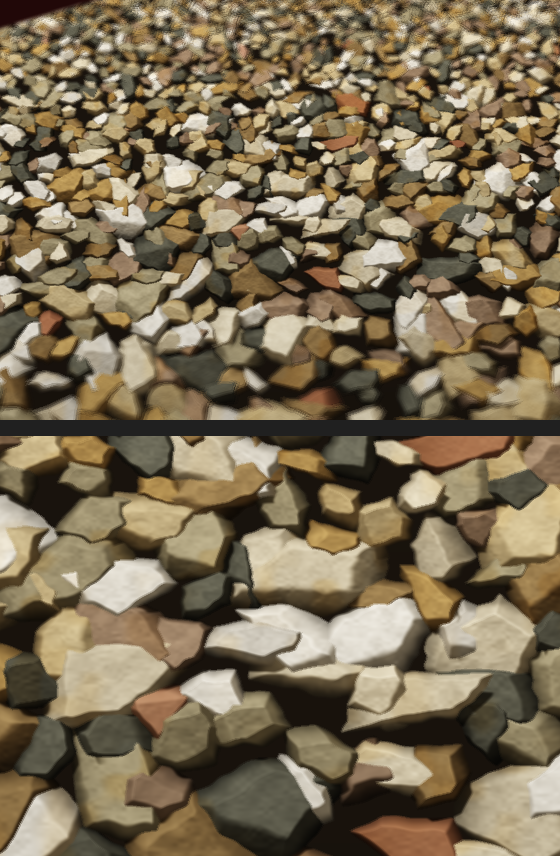
Top: the whole. Bottom: its middle third, enlarged.
Give the GLSL for this texture, as a WebGL 2 fragment shader.

```glsl
#version 300 es
precision highp float;
// Sunlit bed of mixed angular gravel receding into the distance, with shallow focus.

#define HORIZON 1.25      // height at which the bed would vanish
#define CELL 0.068        // stone spacing per unit below the horizon
#define SQUASH 0.80       // vertical foreshortening
#define SIDES 6           // side facets per stone
#define BEVEL 0.12        // softness of the facet edges
#define SAMPLES 6         // edge smoothing and lens samples
#define LENS_BLUR 0.0075  // blur radius far from the focus band
#define FOCUS_Y 0.50
#define AMBIENT 0.25
#define SUNLIGHT 1.12
#define SHADOW_REACH 0.42
#define FILM_GAIN 1.62    // strength of the highlight shoulder

uniform vec2 u_resolution;
out vec4 fragColor;

const vec3 SUN = vec3(-0.26, 0.60, 0.75);
const float REACH_SQ = 2.2;  // squared radius that bounds any stone
const mat2 SIXTH_TURN = mat2(0.5, 0.866, -0.866, 0.5);
const vec3 MINERALS[8] = vec3[8](
    vec3(0.97, 0.93, 0.84), vec3(0.87, 0.78, 0.60), vec3(0.72, 0.60, 0.39), vec3(0.60, 0.43, 0.21),
    vec3(0.50, 0.45, 0.32), vec3(0.43, 0.32, 0.18), vec3(0.23, 0.23, 0.19), vec3(0.47, 0.36, 0.27));

vec3 hash3(vec2 p) {
    vec3 h = fract(p.xyx * vec3(0.1031, 0.1030, 0.0973));
    h += dot(h, h.yxz + 33.33);
    return fract((h.xxy + h.yzz) * h.zyx);
}

float noise(vec2 p) {
    vec2 i = floor(p), f = fract(p);
    f = f * f * (3.0 - 2.0 * f);
    return mix(mix(hash3(i).x, hash3(i + vec2(1, 0)).x, f.x),
               mix(hash3(i + vec2(0, 1)).x, hash3(i + vec2(1, 1)).x, f.x), f.y);
}

float fbm(vec2 p) {
    return 0.62 * noise(p) + 0.38 * noise(p * 2.7 + 7.1);
}

// Height (x) and slope (yz) of a stone: a soft minimum of tilted facets.
// Stops early once the height falls below the given level.
vec3 stone(vec2 q, vec2 id, float level) {
    if (dot(q, q) > REACH_SQ) return vec3(-9, 0, 0);
    vec3 s = hash3(id + 51.0);
    float turn = (s.x - 0.5) * 2.9;
    mat2 spin = mat2(cos(turn), sin(turn), -sin(turn), cos(turn));
    vec2 size = mix(0.48, 1.12, s.y * s.y) * vec2(1.0 + 0.45 * s.z, 1.0 - 0.3 * s.z);
    vec2 l = spin * q / size;
    vec2 slope = (s.zx - 0.5) * 0.8;
    float height = 0.45 + dot(slope, l);
    vec2 spoke = vec2(1, 0);
    for (int i = 0; i < SIDES; i++) {
        if (height < level) break;
        vec3 h = hash3(id + 13.7 * float(i) + 5.0);
        vec2 dir = normalize(spoke + 0.9 * (h.x - 0.5) * vec2(-spoke.y, spoke.x));
        float steep = 1.0 + 3.6 * h.z;
        float z = (0.6 + 0.35 * h.y - dot(dir, l)) * steep;
        float keep = clamp(0.5 + 0.5 * (z - height) / BEVEL, 0.0, 1.0);
        height = mix(z, height, keep) - BEVEL * keep * (1.0 - keep);
        slope = mix(-dir * steep, slope, keep);
        spoke = SIXTH_TURN * spoke;
    }
    return vec3(height, (slope / size) * spin);
}

vec3 gravel(vec2 p) {
    // Roughen the outlines a little.
    vec2 rough = p / (CELL * (HORIZON - p.y)) * 4.0;
    p += (vec2(noise(rough), noise(rough + 31.0)) - 0.5) * 0.075 * CELL * (HORIZON - p.y);

    float row = floor(-log(HORIZON - p.y) / (CELL * SQUASH));
    float top = -0.12, occluder = -0.1;
    vec2 slope = vec2(0), local = vec2(0), winner = vec2(-999);

    // Keep the highest stone here, and the highest one toward the sun.
    for (int j = -2; j <= 2; j++) {
        float r = row + float(j);
        float scale = CELL * exp(-(r + 0.5) * CELL * SQUASH);
        float column = floor(p.x / scale);
        for (int i = -2; i <= 2; i++) {
            vec2 id = vec2(column + float(i), r);
            vec3 h = hash3(id + 200.0);
            vec2 spot = id + 0.5 + 0.9 * (h.xy - 0.5);
            vec2 center = vec2(spot.x * scale, HORIZON - exp(-spot.y * CELL * SQUASH));
            vec2 q = (p - center) / (scale * vec2(1.0, SQUASH));
            float base = 0.5 * h.z;
            vec3 s = stone(q, id, top - base);
            if (base + s.x > top) {
                top = base + s.x;
                slope = s.yz; local = q; winner = id;
            }
            occluder = max(occluder, base + stone(q + SUN.xy * SHADOW_REACH, id, occluder - base).x);
        }
    }
    if (winner.x < -900.0) return vec3(0.06, 0.045, 0.03);

    // Mineral colour, mottling and faint rusty stains.
    vec3 kind = hash3(winner + 400.0);
    vec2 grainAt = local * 5.0 + kind.xy * 40.0;
    float grain = fbm(grainAt);
    vec3 albedo = MINERALS[int(kind.x * 7.999)] * (0.86 + 0.28 * kind.y);
    albedo *= 0.82 + 0.36 * grain;
    float stain = smoothstep(0.5, 0.8, noise(grainAt * 0.4 + 9.0)) * kind.z;
    albedo = mix(albedo, albedo * vec3(0.95, 0.80, 0.55), 0.6 * stain);
    albedo = mix(albedo, vec3(0.52, 0.25, 0.15), step(0.99, kind.y) * 0.8);

    // Sun, cast shadow and darkened crevices.
    vec2 bump = vec2(fbm(grainAt + vec2(0.2, 0)), fbm(grainAt + vec2(0, 0.2))) - grain;
    vec3 normal = normalize(vec3(-0.85 * slope - 0.65 * bump, 1.0));
    float lit = 1.0 - smoothstep(-0.03, 0.16, occluder - top - SUN.z * SHADOW_REACH);
    float open = smoothstep(-0.2, 0.6, top);
    float diffuse = max(dot(normal, SUN), 0.0);
    vec3 bounce = AMBIENT * (0.3 + 0.9 * open) * vec3(1.06, 0.96, 0.80);
    return albedo * (bounce + SUNLIGHT * diffuse * lit * (0.5 + 0.5 * open));
}

void main() {
    vec2 p = gl_FragCoord.xy / u_resolution.y;
    float defocus = 0.0009 + LENS_BLUR * smoothstep(0.16, 0.56, abs(p.y - FOCUS_Y));
    vec3 sum = vec3(0);
    for (int k = 0; k < SAMPLES; k++) {
        float angle = 2.39996 * float(k);
        float radius = sqrt((float(k) + 0.5) / float(SAMPLES)) * (0.5 / u_resolution.y + defocus);
        vec2 at = p + radius * vec2(cos(angle), sin(angle));
        vec3 color = gravel(at - vec2(0.5 * u_resolution.x / u_resolution.y, 0));
        sum += 1.0 - exp(-FILM_GAIN * color);
    }
    vec3 color = sum / float(SAMPLES) * mix(0.94, 1.10, p.y);
    // Dark ground beyond the far left edge of the bed.
    float beyond = smoothstep(-0.008, 0.012, p.y - 0.93 - 0.3 * p.x);
    fragColor = vec4(mix(color, vec3(0.13, 0.03, 0.03), beyond), 1.0);
}
```
